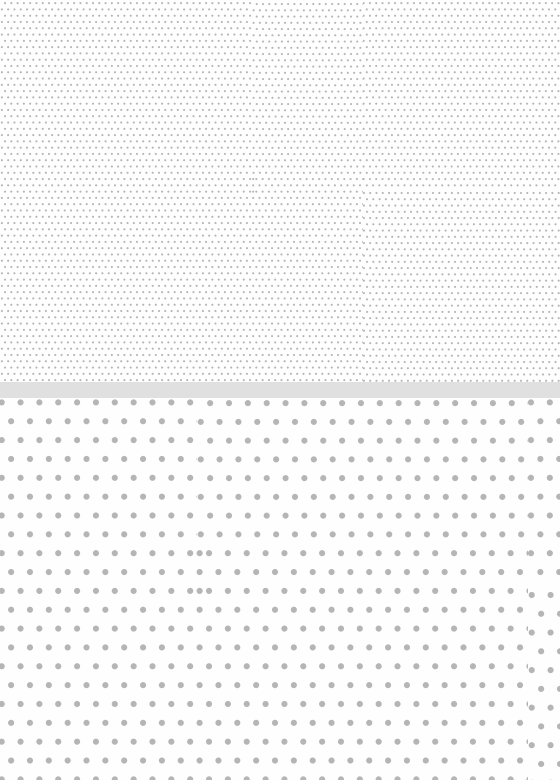
Top: the whole. Bottom: its middle third, enlarged.
Reproduce this pattern procedurally as a Shadertoy shader.

```glsl
// Fine staggered grid of small grey dots on white, pieced from slightly misaligned panels.

// Offset of the panel that covers q, in dot pitches
vec2 panelShift(vec2 q) {
    if (q.x > 57.7) {
        // Right side: the lower panel sits a little further down
        return q.y > 30.2 ? vec2(0.12, mix(0.22, 0.1, (q.y - 30.2) / 30.6)) : vec2(0.08, 0.0);
    }
    // Upper middle panel: its drop fades out towards its lower edge
    if (q.x > 40.15 && q.y < 27.8) return vec2(0.06, 0.15 * (1.0 - q.y / 27.8));
    return vec2(0.0);
}

// Distance to the nearest dot centre, with every other row moved half a pitch
float dotDistance(vec2 q) {
    float stagger = 0.5 * mod(floor(q.y), 2.0);
    vec2 cell = fract(q - vec2(0.3 + stagger, 0.0)) - 0.5;
    return length(cell);
}

void mainImage(out vec4 fragColor, in vec2 fragCoord) {
    // Dot pitches, counted from the upper left: 60.8 rows fill the height
    float pixel = 60.8 / iResolution.y;
    vec2 q = vec2(fragCoord.x, iResolution.y - fragCoord.y) * pixel;

    float d = dotDistance(q - panelShift(q));

    // Doubled dots where the middle seam ends
    for (int i = 0; i < 2; i++) {
        d = min(d, length(q - vec2(40.3, 28.5 + 2.0 * float(i))));
    }

    float ink = 1.0 - smoothstep(-0.65 * pixel, 0.65 * pixel, d - 0.161);
    fragColor = vec4(mix(vec3(0.995), vec3(0.71), ink), 1.0);
}
```
